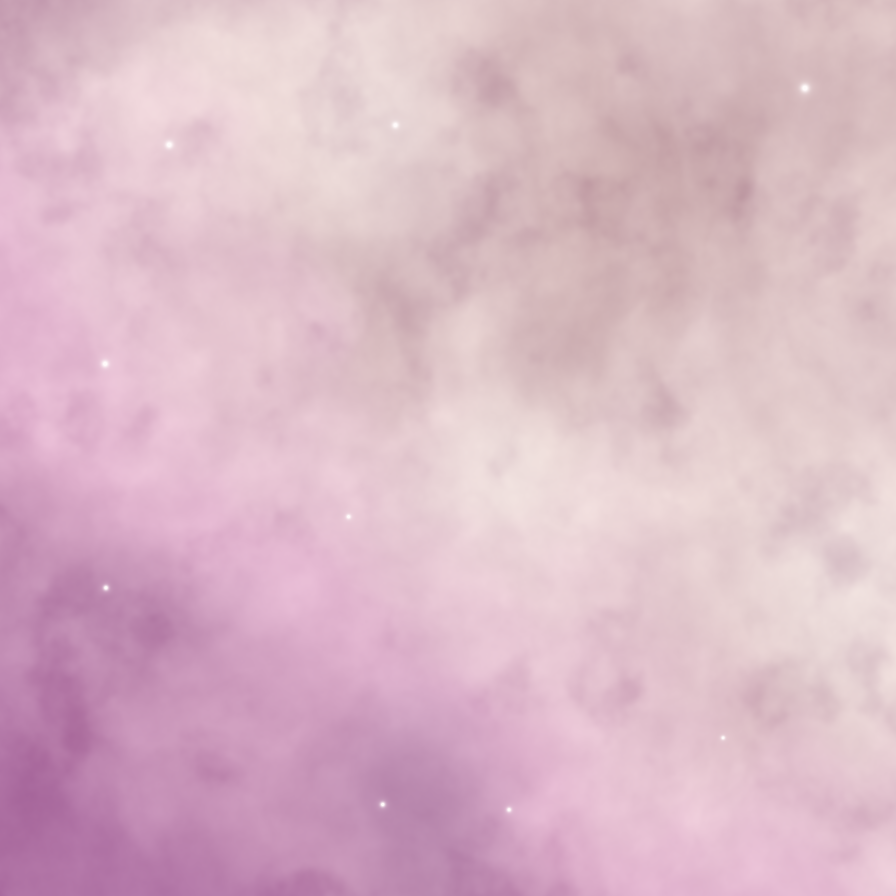
Write a WebGL 1 fragment shader that draws this texture.

```glsl
precision highp float;
// Soft pastel nebula: orchid and pink clouds fading into cream and dusty rose, with a few stars.

uniform vec2 u_resolution;

const vec3 PURPLE = vec3(0.69, 0.45, 0.645);
const vec3 ORCHID = vec3(0.795, 0.595, 0.73);
const vec3 PINK = vec3(0.895, 0.715, 0.82);
const vec3 BLUSH = vec3(0.925, 0.795, 0.85);
const vec3 CREAM = vec3(0.92, 0.84, 0.84);
const vec3 DUST = vec3(0.79, 0.665, 0.675);
const vec3 MAUVE = vec3(0.77, 0.61, 0.69);
const vec3 MILK = vec3(0.94, 0.885, 0.875);
const vec3 LAVENDER = vec3(0.70, 0.52, 0.67);
const vec3 STARLIGHT = vec3(1.0, 0.98, 0.98);

float hash(vec2 p) {
  return fract(sin(dot(p, vec2(127.1, 311.7))) * 43758.5453);
}

float noise(vec2 p) {
  vec2 cell = floor(p);
  vec2 f = fract(p);
  vec2 w = f * f * (3.0 - 2.0 * f);
  float low = mix(hash(cell), hash(cell + vec2(1.0, 0.0)), w.x);
  float high = mix(hash(cell + vec2(0.0, 1.0)), hash(cell + vec2(1.0, 1.0)), w.x);
  return mix(low, high, w.y);
}

// Fractal noise centred on zero, each octave rotated against the last.
float fbm(vec2 p) {
  float sum = 0.0;
  float amplitude = 0.5;
  for (int i = 0; i < 4; i++) {
    sum += amplitude * (noise(p) - 0.5);
    p = 2.03 * vec2(0.8 * p.x - 0.6 * p.y, 0.6 * p.x + 0.8 * p.y) + 17.3;
    amplitude *= 0.54;
  }
  return sum;
}

// Gaussian falloff around an elliptical centre.
float blob(vec2 p, vec2 centre, vec2 radius) {
  vec2 q = (p - centre) / radius;
  return exp(-dot(q, q));
}

// Base gradient running from the purple corner to the pale side.
vec3 cloudRamp(float t) {
  vec3 color = mix(PURPLE, ORCHID, smoothstep(0.08, 0.38, t));
  color = mix(color, PINK, smoothstep(0.34, 0.64, t));
  color = mix(color, BLUSH, smoothstep(0.60, 0.84, t));
  return mix(color, CREAM, smoothstep(0.82, 1.10, t));
}

// One jittered star in some of the cells: a soft core with a faint halo.
float stars(vec2 p, float cells, float density) {
  vec2 id = floor(p * cells);
  vec2 jitter = 0.2 + 0.6 * vec2(hash(id + 3.1), hash(id + 8.7));
  float size = mix(0.0022, 0.0048, hash(id + 5.9));
  float r = min(length(p - (id + jitter) / cells) / size, 8.0);
  float light = exp(-r * r) + 0.2 * exp(-0.2 * r * r);
  return step(hash(id + 1.3), density) * min(light, 1.0);
}

void main() {
  vec2 uv = gl_FragCoord.xy / u_resolution;
  vec2 warp = vec2(fbm(uv * 4.0 + 4.2), fbm(uv * 4.0 + 31.6));
  vec2 p = uv + 0.12 * warp;

  // Broad colour bands
  float billow = fbm(p * 5.0 + 12.4);
  vec3 color = cloudRamp(0.80 * p.x + p.y + 0.32 * billow);

  // Dusty upper right with upright streaks, and a mauve top left corner
  float streaks = fbm(p * vec2(11.0, 5.0) + 50.0);
  float dust = 1.05 * blob(p, vec2(0.76, 0.78), vec2(0.32, 0.34));
  dust += 0.5 * blob(p, vec2(0.88, 0.19), vec2(0.18, 0.14));
  dust += 0.4 * blob(p, vec2(0.34, 0.66), vec2(0.15, 0.13));
  dust *= 0.66 + 1.2 * streaks + 0.5 * billow;
  color = mix(color, DUST, clamp(dust, 0.0, 0.95));
  float corner = smoothstep(0.82, 1.04, p.y - 0.32 * p.x + 0.2 * billow);
  color = mix(color, MAUVE, 0.85 * corner);

  // Bright cream billows
  float glow = blob(p, vec2(0.43, 0.88), vec2(0.09, 0.12));
  glow += blob(p, vec2(0.98, 0.33), vec2(0.14, 0.14));
  glow += 0.8 * blob(p, vec2(0.60, 0.48), vec2(0.13, 0.10));
  color = mix(color, MILK, clamp(glow * (0.8 + billow), 0.0, 0.85));

  // Lavender shadow among the pinks
  float haze = blob(p, vec2(0.45, 0.09), vec2(0.09, 0.14));
  haze += 0.5 * blob(p, vec2(0.14, 0.33), vec2(0.15, 0.07));
  color = mix(color, LAVENDER, 0.6 * haze);

  // Smoky mottling everywhere, with darker smudges and a fine weave
  float mottle = fbm(p * 11.0 + 70.0);
  float weave = fbm(uv * 32.0 + 23.0);
  float smudge = smoothstep(0.0, 0.42, fbm(uv * 13.0 + 90.0));
  color += mottle * vec3(0.09, 0.12, 0.09) + weave * vec3(0.045, 0.055, 0.045);
  color -= smudge * vec3(0.07, 0.10, 0.07);

  // Stars
  color = mix(color, STARLIGHT, stars(uv, 4.0, 0.5));
  gl_FragColor = vec4(clamp(color, 0.0, 1.0), 1.0);
}
```
